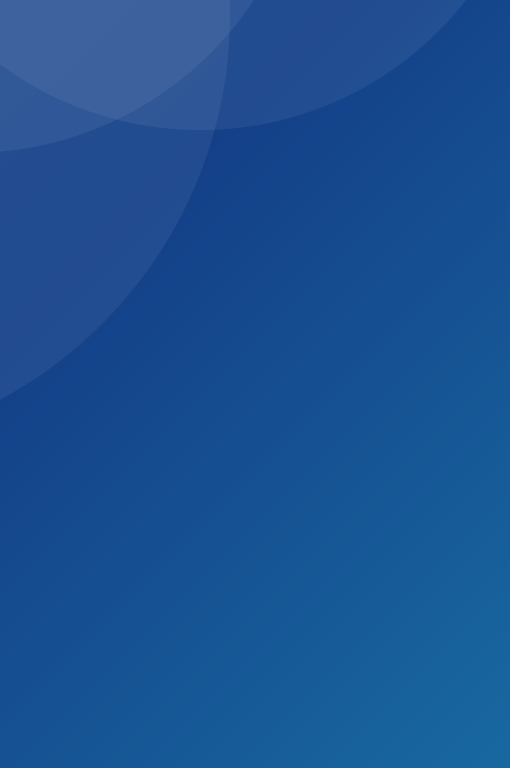
A WebGL 1 fragment shader for this background:

```glsl
precision highp float;

uniform vec2 u_resolution;

// Soft-edged disc coverage, one pixel of smoothing
float disc(vec2 p, vec2 center, float radius) {
  float halfPixel = 0.75 / u_resolution.x;
  return 1.0 - smoothstep(-halfPixel, halfPixel, length(p - center) - radius);
}

// Lay a faint white veil over a colour
vec3 veil(vec3 color, float coverage) {
  return mix(color, vec3(1.0), 0.06 * coverage);
}

void main() {
  // Canvas widths, measured rightward and downward from the top left
  vec2 p = vec2(gl_FragCoord.x, u_resolution.y - gl_FragCoord.y) / u_resolution.x;
  float diagonal = (p.x + p.y) / (1.0 + u_resolution.y / u_resolution.x);

  // Diagonal gradient: nearly flat navy, then rising to teal blue
  vec3 cornerBlue = vec3(0.086, 0.259, 0.541);
  vec3 deepBlue = vec3(0.078, 0.251, 0.535);
  vec3 tealBlue = vec3(0.094, 0.410, 0.630);
  vec3 color = mix(cornerBlue, deepBlue, smoothstep(0.0, 0.28, diagonal));
  color = mix(color, tealBlue, clamp((diagonal - 0.28) / 0.72, 0.0, 1.0));

  // Three overlapping translucent discs
  color = veil(color, disc(p, vec2(-0.406, 0.029), 0.857));
  color = veil(color, disc(p, vec2(-0.059, -0.367), 0.667));
  color = veil(color, disc(p, vec2(0.392, -0.406), 0.661));

  gl_FragColor = vec4(color, 1.0);
}
```
